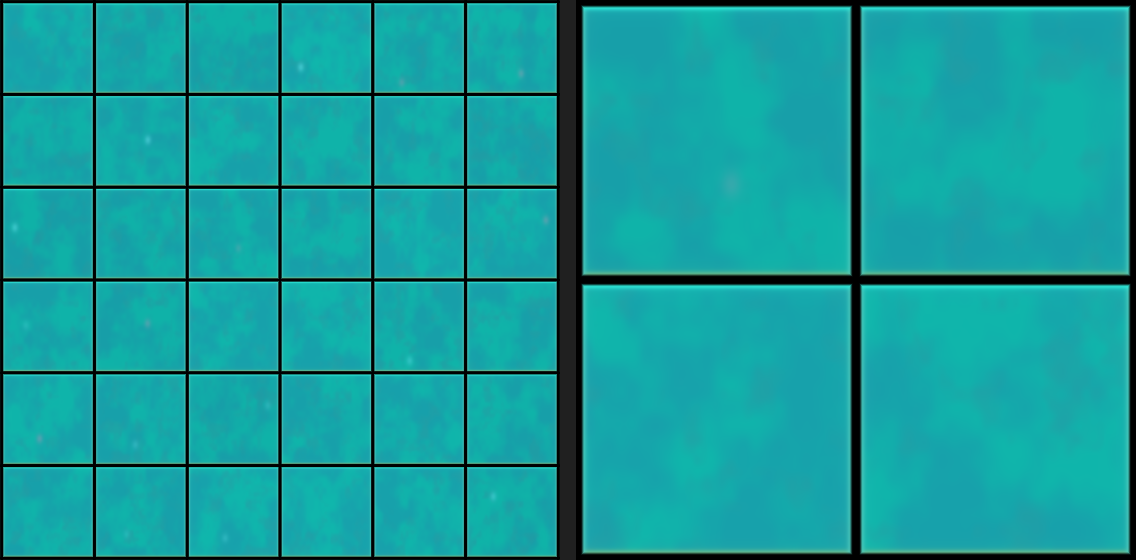
Left: the whole. Right: its middle third, enlarged.
This pattern is drawn by a Shadertoy shader. Its source:

```glsl
const float TILES = 6.0;            // repeats across and down
const float GROUT = 0.036;          // grout width, as a share of one tile pitch
const float RIM = 0.013;            // falloff of the glazed rim
const float SOFT = 0.007;           // least softness of the tile edge
const float FLECK_SIZE = 0.035;
const float FLECK_CHANCE = 0.22;
const int FLECKS = 2;

const vec3 GROUT_COLOR = vec3(0.0);
const vec3 GLAZE_BLUE = vec3(0.09, 0.625, 0.665);
const vec3 GLAZE_GREEN = vec3(0.06, 0.705, 0.665);
const vec3 GLAZE_GREY = vec3(0.14, 0.61, 0.64);
const vec3 RIM_TOP = vec3(0.20, 0.95, 0.88);
const vec3 RIM_SIDE = vec3(0.32, 0.81, 0.75);
const vec3 RIM_BOTTOM = vec3(0.42, 0.74, 0.55);
const vec3 FLECK_CYAN = vec3(0.28, 0.80, 0.83);
const vec3 FLECK_PINK = vec3(0.46, 0.62, 0.70);

float hash(vec2 p) {
    return fract(sin(dot(p, vec2(127.1, 311.7))) * 43758.5453);
}

float noise(vec2 p) {
    vec2 i = floor(p), f = fract(p);
    f = f * f * (3.0 - 2.0 * f);
    return mix(mix(hash(i), hash(i + vec2(1, 0)), f.x),
               mix(hash(i + vec2(0, 1)), hash(i + vec2(1, 1)), f.x), f.y);
}

float fbm(vec2 p) {
    float sum = 0.0, amp = 0.5;
    for (int i = 0; i < 3; i++) {
        sum += amp * noise(p);
        p = p * 2.03 + 17.3;
        amp *= 0.5;
    }
    return sum / 0.875;
}

// Mottled glaze, streaked slightly along the vertical
vec3 glaze(vec2 local, vec2 cell) {
    vec2 p = local + cell * 7.31;
    float cloud = fbm(p * vec2(5.5, 3.8));
    float grey = fbm(p * vec2(8.0, 6.0) + 41.7);
    float edge = smoothstep(0.25, 0.5, max(abs(local.x), abs(local.y)));
    float green = smoothstep(0.2, 0.75, cloud - 0.10 * edge);
    vec3 color = mix(GLAZE_BLUE, GLAZE_GREEN, green);
    color = mix(color, GLAZE_GREY, 0.6 * smoothstep(0.5, 0.85, grey));
    return color * (0.985 + 0.03 * hash(cell + 3.7));
}

// Occasional pale specks, mostly in the lower half of a tile
vec3 addFlecks(vec3 color, vec2 local, vec2 cell) {
    for (int i = 0; i < FLECKS; i++) {
        vec2 seed = cell + float(i) * 19.7;
        vec2 center = vec2(hash(seed + 1.3) - 0.5, hash(seed + 5.9) * 0.8 - 0.5) * 0.75;
        vec2 d = (local - center) / (FLECK_SIZE * vec2(1.0, 1.4));
        float present = step(hash(seed + 8.1), FLECK_CHANCE);
        float strength = mix(0.25, 0.75, hash(seed + 2.6));
        vec3 tint = mix(FLECK_CYAN, FLECK_PINK, step(0.5, hash(seed + 9.4)));
        color = mix(color, tint, present * strength * exp(-dot(d, d)));
    }
    return color;
}

float rimGlow(float dist) {
    float t = max(dist, 0.0) / RIM;
    return exp(-t * t) * 0.75 + exp(-t * 0.6) * 0.2;
}

void mainImage(out vec4 fragColor, in vec2 fragCoord) {
    // The outer grout lines keep their full width inside the canvas
    float pitch = 1.0 / (TILES + GROUT);
    vec2 grid = (fragCoord - 0.5 * iResolution.xy) / (iResolution.y * pitch) + 0.5 * TILES;
    vec2 cell = floor(grid);
    vec2 local = fract(grid) - 0.5;
    float halfTile = 0.5 - 0.5 * GROUT;

    vec3 color = addFlecks(glaze(local, cell), local, cell);

    // Rim light: warm below, pale at the sides, bright above
    color = mix(color, RIM_BOTTOM, rimGlow(halfTile + local.y));
    color = mix(color, RIM_SIDE, 0.85 * rimGlow(halfTile - abs(local.x)));
    color = mix(color, RIM_TOP, rimGlow(halfTile - local.y));

    // Black grout between tiles
    vec2 inset = halfTile - abs(local);
    float soft = max(SOFT, 0.75 / (iResolution.y * pitch));
    float tile = smoothstep(-soft, soft, min(inset.x, inset.y));
    fragColor = vec4(mix(GROUT_COLOR, color, tile), 1.0);
}
```
